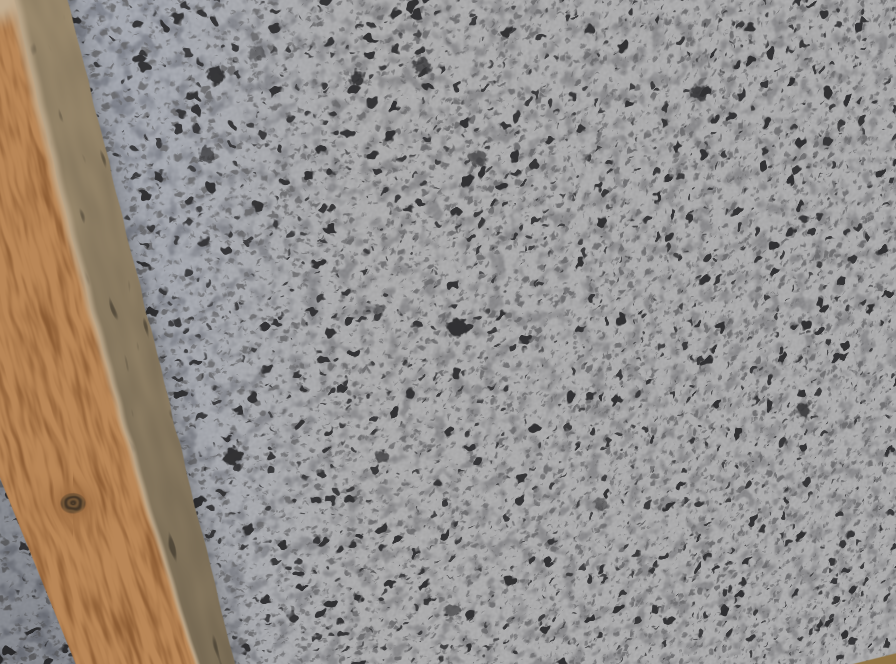
Write a Shadertoy shader that draws this texture.

```glsl
#define STONE_LIGHT vec3(0.675, 0.675, 0.68)
#define STONE_MID vec3(0.54, 0.54, 0.55)
#define FLECK_GREY vec3(0.40, 0.40, 0.41)
#define FLECK_DARK vec3(0.19, 0.19, 0.20)
#define WOOD_LIGHT vec3(0.73, 0.53, 0.34)
#define WOOD_DARK vec3(0.55, 0.36, 0.20)
#define WOOD_SIDE vec3(0.54, 0.48, 0.38)
#define WOOD_PALE vec3(0.76, 0.68, 0.57)
#define FLECK_SCALE 36.0
#define KNOT vec2(0.110, 0.242)

const int BLOTS = 14;
// Centre and radius of the largest mineral grains
const vec3 blots[BLOTS] = vec3[BLOTS](
    vec3(0.635, 0.900, 0.012), vec3(0.539, 0.881, 0.010),
    vec3(0.386, 0.919, 0.011), vec3(0.325, 0.886, 0.012),
    vec3(0.312, 0.768, 0.011), vec3(0.719, 0.763, 0.012),
    vec3(0.689, 0.506, 0.014), vec3(0.570, 0.533, 0.008),
    vec3(1.053, 0.860, 0.011), vec3(1.210, 0.382, 0.010),
    vec3(0.905, 0.240, 0.009), vec3(0.351, 0.312, 0.012),
    vec3(0.681, 0.079, 0.010), vec3(0.574, 0.312, 0.009));

vec2 hash2(vec2 p) {
    vec3 q = fract(p.xyx * vec3(0.1031, 0.1030, 0.0973));
    q += dot(q, q.yzx + 33.33);
    return fract((q.xx + q.yz) * q.zy);
}

float corner(vec2 cell, vec2 offset) {
    return dot(hash2(cell) * 2.0 - 1.0, offset);
}

float gradientNoise(vec2 p) {
    vec2 i = floor(p), f = p - i, e = vec2(1.0, 0.0);
    vec2 u = f * f * f * (f * (f * 6.0 - 15.0) + 10.0);
    return 1.4 * mix(
        mix(corner(i, f), corner(i + e.xy, f - e.xy), u.x),
        mix(corner(i + e.yx, f - e.yx), corner(i + 1.0, f - 1.0), u.x), u.y);
}

// Coverage by ragged, elongated grains, one candidate per cell
float flecks(vec2 q, float density, float tilt, float soft) {
    q += 0.28 * vec2(gradientNoise(q * 2.3), gradientNoise(q * 2.3 + 19.7));
    vec2 home = floor(q);
    float cover = 0.0;
    for (int j = -1; j <= 1; j++)
    for (int i = -1; i <= 1; i++) {
        vec2 cell = home + vec2(i, j);
        vec2 place = hash2(cell + 31.0), kind = hash2(cell + 87.0);
        float a = tilt + (place.x - 0.5) * 1.6;
        vec2 d = mat2(cos(a), -sin(a), sin(a), cos(a)) * (q - cell - place);
        d.y *= 1.2 + 0.8 * place.y;
        float radius = 0.10 + 0.30 * kind.x * kind.x;
        float grain = 1.0 - smoothstep(radius - soft, radius + soft, length(d));
        cover = max(cover, grain * step(kind.y, density) * (0.65 + 0.35 * kind.x));
    }
    return cover;
}

vec3 granite(vec2 p, float px) {
    // Grains shrink towards the lower right
    vec2 q = vec2(p.x, p.y - 1.0);
    q /= 1.0 - 0.10 * q.x + 0.08 * q.y;
    float tilt = mix(-0.2, 1.0, smoothstep(0.3, 1.0, p.x));
    float soft = 0.05 + 0.5 * px * FLECK_SCALE;

    // Cloudy ground
    float cloud = gradientNoise(q * 34.0) + 0.6 * gradientNoise(q * 75.0 + 5.0);
    vec3 col = mix(STONE_LIGHT, STONE_MID, smoothstep(-0.15, 0.65, cloud));
    col += 0.025 * gradientNoise(q * 160.0);
    col += vec3(-0.03, -0.015, 0.015) * (1.0 - smoothstep(0.15, 0.6, p.x));

    // Grey and black flecks
    float grey = flecks(q * FLECK_SCALE * 1.45 + 7.0, 0.75, tilt, soft * 2.0);
    float fine = flecks(q * FLECK_SCALE * 2.1 + 41.0, 0.55, tilt, soft * 2.4);
    float dark = flecks(q * FLECK_SCALE, 0.58, tilt, soft);
    col = mix(col, FLECK_GREY, 0.85 * max(grey, 0.8 * fine));
    col = mix(col, FLECK_DARK, dark);

    // Large grains with uneven rims
    float rim = 0.006 * gradientNoise(p * 90.0) + 0.004 * gradientNoise(p * 190.0);
    for (int i = 0; i < BLOTS; i++) {
        float d = length(p - blots[i].xy) + rim - blots[i].z;
        float tone = 0.75 + 0.25 * sin(float(i) * 2.4);
        col = mix(col, FLECK_DARK, tone * (1.0 - smoothstep(-0.002, 0.002 + px, d)));
    }
    return col;
}

vec3 frontWood(vec2 p, float across) {
    vec2 k = (p - KNOT) * vec2(1.0, 1.25);
    float r = length(k);
    float bend = across + 0.012 * exp(-r * r * 500.0) * sign(k.x);
    float wave = 0.25 * gradientNoise(p * vec2(14.0, 9.0));
    float grain = gradientNoise(vec2(bend * 75.0 + wave * 3.0, p.y * 9.0));
    grain += 0.6 * gradientNoise(vec2(bend * 170.0, p.y * 28.0));
    vec3 col = mix(WOOD_LIGHT, WOOD_DARK, smoothstep(-0.4, 1.1, grain));

    // Knot with rings
    float rings = 0.5 + 0.5 * sin(r * 900.0 + 4.0 * gradientNoise(p * 60.0));
    vec3 knot = mix(vec3(0.27, 0.21, 0.15), vec3(0.44, 0.33, 0.21), rings);
    col = mix(col, WOOD_DARK, 0.6 * exp(-r * r * 900.0));
    col = mix(col, knot, 1.0 - smoothstep(0.015, 0.021, r));
    return mix(col, WOOD_PALE, 1.0 - smoothstep(0.01, 0.05, length(p - vec2(0.0, 1.0))));
}

void mainImage(out vec4 fragColor, in vec2 fragCoord) {
    float px = 1.0 / iResolution.y;
    vec2 p = fragCoord * px;
    float t = 1.0 - p.y;
    vec3 col = granite(p, px);

    // Slanted beam: outer, ridge and inner edges
    float wobble = 0.002 * gradientNoise(vec2(p.y * 22.0, 3.5));
    float outer = 0.102 + 0.252 * t + wobble - p.x;
    float ridge = 0.022 + 0.275 * t - 0.05 * t * (1.0 - t) + wobble - p.x;
    float inner = p.x - (t - 0.72) * 0.407;
    col *= 1.0 - 0.18 * exp(-max(-outer, 0.0) * 60.0);

    // Shaded side face with faint stains
    float stain = gradientNoise(vec2(outer * 50.0, p.y * 14.0));
    vec3 side = WOOD_SIDE * (1.08 - 0.20 * t + 0.07 * stain);
    side *= 1.0 - 0.35 * smoothstep(0.45, 0.75, gradientNoise(vec2(outer * 70.0, p.y * 20.0 + 6.0)));
    vec3 beam = mix(side, frontWood(p, ridge), smoothstep(-px, px, ridge));
    float highlight = 1.0 - smoothstep(0.0, mix(0.016, 0.006, t), abs(ridge));
    beam = mix(beam, WOOD_PALE, 0.75 * highlight);
    col = mix(col, beam, smoothstep(-px, px, min(outer, inner)));

    // Sliver of wood in the lower right corner
    float sliver = (p.x - 1.285) * 0.25 - p.y;
    col = mix(col, WOOD_SIDE * vec3(1.05, 0.95, 0.7), smoothstep(-px, px, sliver));
    fragColor = vec4(col, 1.0);
}
```
